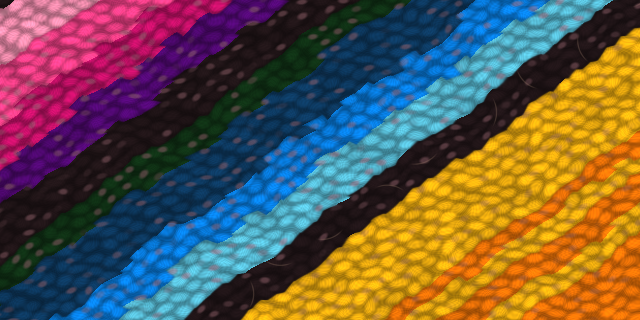
Give the GLSL for this texture, as a Shadertoy shader.

```glsl
const vec3 BLACK = vec3(.125, .08, .09);
const vec3 YELLOW = vec3(.95, .69, .06);
const vec3 ORANGE = vec3(.95, .46, .03);

float hash(vec2 p) {
    return fract(sin(dot(p, vec2(127.1, 311.7))) * 43758.5);
}

// Yarn colour at a height measured along the left edge, from the bottom up
vec3 bandColor(float y) {
    float edges[14] = float[14](-1.19, -1.12, -1.01, -.94, -.885, -.553, -.42,
                                -.255, -.115, .075, .19, .345, .48, .62);
    vec3 yarns[14] = vec3[14](
        YELLOW, ORANGE, YELLOW, ORANGE, YELLOW, BLACK,
        vec3(.34, .73, .83),   // cyan
        vec3(.03, .49, .88),   // blue
        vec3(.05, .22, .37),   // navy
        vec3(.06, .19, .08),   // green
        BLACK,
        vec3(.31, .03, .44),   // purple
        vec3(.76, .06, .40),   // magenta
        vec3(.95, .25, .53));  // pink
    vec3 color = ORANGE;
    for (int i = 0; i < 14; i++)
        if (y > edges[i]) color = yarns[i];
    if (y > .79) color = vec3(.96, .56, .69);
    return y > .95 ? BLACK : color;
}

// Layered sines, bent into short tangled strands
float fibres(vec2 p) {
    vec2 bent = p + .012 * sin(p.yx * vec2(71., 53.) + 2. * sin(p * 37.));
    float fine = sin(bent.y * 430. + bent.x * 170. + 2. * sin(bent.x * 113.));
    float cross = sin(bent.x * 310. - bent.y * 230. + 2. * sin(bent.y * 97.));
    return fine * cross;
}

// Staggered cellular stitches with bits of warp showing between them
vec3 weave(vec2 p) {
    vec2 pitch = vec2(.058, .037);
    vec2 q = p / pitch + .14 * sin(p.yx * vec2(23., 17.))
           + .1 * sin(p.yx * vec2(57., 41.) + 3. * sin(p * 9.));
    vec3 sum = vec3(0);
    float total = 0., warp = 0.;
    for (int j = -1; j <= 1; j++)
    for (int i = -1; i <= 1; i++) {
        float row = floor(q.y) + float(j);
        float shift = .5 * mod(row, 2.);
        vec2 cell = vec2(floor(q.x - shift) + float(i), row);
        float rnd = hash(cell);
        vec2 jitter = vec2(.35, .2) * (vec2(rnd, hash(cell + 31.)) - .5);
        vec2 center = cell + vec2(.5 + shift, .5) + jitter;
        vec2 d = q - center;

        // Rounded, leaning stitch blended softly into its neighbours
        float lean = d.y + d.x * (.15 + .45 * hash(cell + 17.));
        float weight = exp(9. * (1. - 2.1 * d.x * d.x - 2.1 * lean * lean));
        float y = mix(center.y, q.y, .35) * pitch.y / .806;
        sum += weight * bandColor(y + .02 * (rnd - .5)) * (.91 + .18 * rnd);
        total += weight;

        vec2 gap = d - vec2(.5, .05);
        float spot = smoothstep(.36, .12, length(gap + vec2(0., .35 * gap.x)));
        warp = max(warp, spot * smoothstep(.4, .85, hash(cell + 53.)));
    }
    vec3 color = sum / total;
    float height = log(total) / 9.;
    color *= mix(.72, 1.05, smoothstep(.35, 1., height));
    color *= 1. + .07 * fibres(p);

    // Warp threads look dimmer among dark yarn and warmer among yellow
    float light = dot(color, vec3(.3, .5, .2));
    vec3 warpColor = mix(vec3(.54, .36, .39), vec3(.88, .66, .66), light);
    warpColor = mix(warpColor, color * vec3(.88, .75, 1.), .3);
    float warmth = smoothstep(.3, .7, color.r - color.b);
    return mix(color, warpColor, warp * mix(.72, .38, warmth));
}

void mainImage(out vec4 fragColor, in vec2 fragCoord) {
    vec2 uv = fragCoord / iResolution.y;
    vec2 p = vec2(dot(uv, vec2(.806, .592)), dot(uv, vec2(-.592, .806)));
    p.y += .006 * sin(p.x * 9.);
    vec3 color = weave(p);

    // Loose hairs: short, wide arcs over the lower dark band
    float px = 1. / iResolution.y;
    for (float k = 0.; k < 9.; k++) {
        float rnd = hash(vec2(k, 5.));
        float turn = 6.28 * rnd;
        vec2 d = p - vec2(.6 + k * .19 + .1 * rnd, -.41 + .07 * hash(vec2(k, 9.)));
        d = mat2(cos(turn), sin(turn), -sin(turn), cos(turn)) * d;
        float bow = abs(d.y - 6. * d.x * d.x);
        float hair = smoothstep(.0008 + px, 0., bow) * smoothstep(.05, .02, abs(d.x));
        color = mix(color, vec3(.60, .48, .40), .3 * hair);
    }
    fragColor = vec4(clamp(color, 0., 1.), 1.);
}
```
